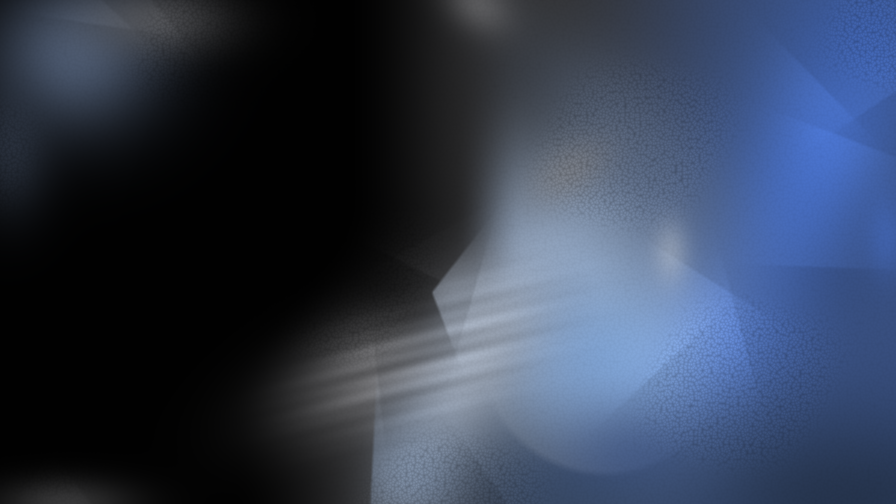
This background is drawn by a WebGL 1 fragment shader. Its source:

```glsl
precision highp float;
// Painterly backdrop: black smoke on the left breaking into pale and blue brushed light.
uniform vec2 u_resolution;

const vec3 BLACK = vec3(0.003);
const vec3 SMOKE = vec3(0.19, 0.19, 0.195);
const vec3 SOOT = vec3(0.13, 0.13, 0.135);
const vec3 SILVER = vec3(0.46, 0.46, 0.47);
const vec3 MIST = vec3(0.63, 0.67, 0.73);
const vec3 PALE = vec3(0.56, 0.64, 0.75);
const vec3 SKY = vec3(0.46, 0.61, 0.81);
const vec3 ROYAL = vec3(0.26, 0.41, 0.74);
const vec3 DENIM = vec3(0.22, 0.31, 0.50);
const vec3 SLATE = vec3(0.20, 0.27, 0.38);
const vec3 NIGHT = vec3(0.13, 0.18, 0.26);
const vec3 STEEL = vec3(0.33, 0.39, 0.49);
const float EDGE_SOFT = 0.004;
const float GRAIN_SCALE = 170.0;
const float GRAIN_AMOUNT = 0.20;
const float STREAK_AMOUNT = 0.12;
const float STROKE_AMOUNT = 0.10;
const int STROKES = 18;

vec2 hash2(vec2 p) {
  vec3 q = fract(vec3(p.xyx) * vec3(0.1031, 0.1030, 0.0973));
  q += dot(q, q.yzx + 33.33);
  return fract((q.xx + q.yz) * q.zy);
}

// Coordinates along and across a stroke at the given angle.
vec2 turn(vec2 p, float angle) {
  float c = cos(angle), s = sin(angle);
  return vec2(c * p.x + s * p.y, c * p.y - s * p.x);
}

// Soft elliptical brush mark.
float dab(vec2 p, vec2 center, vec2 radii, float angle) {
  vec2 q = turn(p - center, angle) / radii;
  return exp(-dot(q, q));
}

// One on the right-hand side of the line from a to b, zero on the other.
float side(vec2 p, vec2 a, vec2 b) {
  vec2 d = normalize(b - a);
  return smoothstep(-EDGE_SOFT, EDGE_SOFT, dot(p - a, vec2(d.y, -d.x)));
}

// Distance to the nearest cellular feature point.
float cellular(vec2 p) {
  vec2 cell = floor(p), f = fract(p);
  float nearest = 2.0;
  for (int y = -1; y <= 1; y++) {
    for (int x = -1; x <= 1; x++) {
      vec2 o = vec2(float(x), float(y));
      nearest = min(nearest, length(o + hash2(cell + o) - f));
    }
  }
  return nearest;
}

void main() {
  vec2 p = gl_FragCoord.xy / u_resolution.y;

  // Black field, smoky border and blue right side
  float border = 0.6 + 0.22 * smoothstep(0.2, 0.6, p.y);
  vec3 col = mix(BLACK, SMOKE, smoothstep(-0.14, 0.2, p.x - border));
  col = mix(col, DENIM, smoothstep(1.0, 1.55, p.x + 0.18 * (0.6 - p.y)));
  col = mix(col, ROYAL, 0.95 * dab(p, vec2(1.6, 0.64), vec2(0.36, 0.14), 1.15));
  col = mix(col, ROYAL, 0.7 * dab(p, vec2(1.38, 0.28), vec2(0.16, 0.12), 0.5));
  col = mix(col, ROYAL * 0.85, 0.6 * dab(p, vec2(1.72, 0.93), vec2(0.12), 0.0));
  col = mix(col, NIGHT, 0.85 * dab(p, vec2(1.68, 0.0), vec2(0.42, 0.19), 0.0));
  col = mix(col, SOOT, 0.6 * dab(p, vec2(1.03, 0.82), vec2(0.13), 0.0));

  // Pale body with its left boundary
  float rim = 0.7 + 0.2 * smoothstep(0.25, 0.5, p.y);
  float body = dab(p, vec2(1.11, 0.4), vec2(0.27, 0.31), 0.0);
  col = mix(col, PALE, min(1.0, 1.1 * body) * smoothstep(rim, rim + 0.14, p.x));
  col = mix(col, STEEL, 0.45 * dab(p, vec2(1.24, 0.73), vec2(0.25, 0.1), -0.8));
  col = mix(col, SILVER, 0.6 * dab(p, vec2(1.13, 0.66), vec2(0.09, 0.05), 0.6));
  col = mix(col, SKY, 0.75 * dab(p, vec2(1.2, 0.29), vec2(0.17, 0.15), 0.0));

  // Silver fan and mist along the border
  float fan = dab(p, vec2(0.8, 0.28), vec2(0.24, 0.1), 0.4);
  col = mix(col, SILVER, 0.8 * fan);
  col = mix(col, MIST, 0.85 * dab(p, vec2(0.92, 0.25), vec2(0.25, 0.09), 1.1));

  // Crisp facets: pointed corner, upright slab and dark curved sweep
  vec2 tip = vec2(0.857, 0.42);
  float corner = side(p, tip, vec2(0.92, 0.5)) * side(p, vec2(0.9, 0.31), tip);
  col = mix(col, MIST * 0.93, 0.75 * corner * dab(p, vec2(0.91, 0.4), vec2(0.09, 0.1), 0.0));
  float shade = side(p, vec2(0.88, 0.44), vec2(0.64, 0.56));
  col *= 1.0 - 0.35 * (1.0 - shade) * (1.0 - corner) * dab(p, vec2(0.78, 0.42), vec2(0.14, 0.08), -0.4);
  float slab = side(p, vec2(0.735, 0.0), vec2(0.745, 0.2));
  col = mix(col, PALE * 0.92, 0.7 * slab * dab(p, vec2(0.82, 0.06), vec2(0.13, 0.12), 0.0));
  float sweep = smoothstep(0.235, 0.255, length(p - vec2(1.2, 0.305)));
  col = mix(col, SLATE, 0.8 * sweep * dab(p, vec2(1.14, 0.02), vec2(0.22, 0.13), 0.0));
  col = mix(col, DENIM, 0.5 * dab(p, vec2(1.25, 0.1), vec2(0.14, 0.09), 0.0));

  // Corner glows and small glints
  col = mix(col, STEEL, 0.9 * dab(p, vec2(0.15, 0.89), vec2(0.17, 0.15), 0.0));
  col = mix(col, SILVER * 0.8, 0.65 * dab(p, vec2(0.31, 0.96), vec2(0.15, 0.07), 0.0));
  col = mix(col, STEEL * 0.65, 0.6 * dab(p, vec2(0.02, 0.7), vec2(0.08, 0.13), 0.0));
  col = mix(col, SILVER * 0.7, 0.6 * dab(p, vec2(0.13, 0.0), vec2(0.14, 0.05), 0.0));
  col = mix(col, SILVER, 0.6 * dab(p, vec2(0.95, 0.99), vec2(0.07, 0.05), -0.6));
  col = mix(col, MIST, 0.6 * dab(p, vec2(1.33, 0.5), vec2(0.035, 0.06), 0.0));
  col = mix(col, ROYAL, 0.6 * dab(p, vec2(1.76, 0.53), vec2(0.04, 0.08), 0.0));

  // Scattered faint strokes, each with one crisp side
  for (int i = 0; i < STROKES; i++) {
    vec2 seed = hash2(vec2(float(i) + 3.0, 17.0));
    vec2 center = hash2(vec2(float(i), 5.0)) * vec2(1.78, 1.0);
    vec2 q = turn(p - center, seed.x * 3.14);
    float mark = smoothstep(-EDGE_SOFT, EDGE_SOFT, q.y) * exp(-dot(q, q) * 70.0);
    col *= 1.0 + STROKE_AMOUNT * sign(seed.y - 0.5) * mark;
  }

  // Bristle streaks in the fan and dry grain in patches
  vec2 b = turn(p, 0.25);
  float bristle = sin(85.0 * b.y + 2.0 * sin(5.0 * b.x)) + 0.6 * sin(210.0 * b.y + 3.0 * b.x);
  col *= 1.0 + STREAK_AMOUNT * bristle * fan;
  float patches = smoothstep(0.1, 1.2, sin(9.0 * p.x + 4.0 * p.y) + sin(11.0 * p.y - 5.0 * p.x));
  col *= 1.0 + GRAIN_AMOUNT * (0.45 - cellular(p * GRAIN_SCALE)) * (0.25 + patches);
  gl_FragColor = vec4(clamp(col, 0.0, 1.0), 1.0);
}
```
